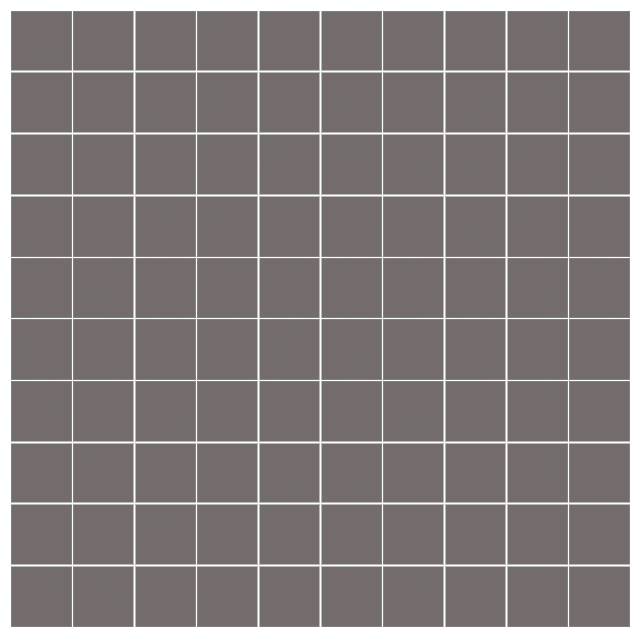
This pattern is drawn by a WebGL 2 fragment shader. Its source:

```glsl
#version 300 es
precision highp float;
// Ten by ten warm grey tiles on a white ground, split by thin white joints.
// Each pixel finds its nearest joint on both axes; some joints are wider.
// Gradient noise gives the tiles a very faint pink and green mottling.
uniform vec2 u_resolution;
out vec4 fragColor;

vec2 hashGradient(vec2 cell) {
  float angle = 6.2832 * fract(sin(dot(cell, vec2(127.1, 311.7))) * 43758.5);
  return vec2(cos(angle), sin(angle));
}

float gradientNoise(vec2 p) {
  vec2 i = floor(p), f = p - i;
  vec2 s = f * f * f * (f * (f * 6.0 - 15.0) + 10.0);
  vec2 e = vec2(1.0, 0.0);
  float low = mix(dot(hashGradient(i), f),
                  dot(hashGradient(i + e.xy), f - e.xy), s.x);
  float high = mix(dot(hashGradient(i + e.yx), f - e.yx),
                   dot(hashGradient(i + e.xx), f - e.xx), s.x);
  return mix(low, high, s.y);
}

void main() {
  vec2 uv = gl_FragCoord.xy / u_resolution;
  vec2 pixel = 1.0 / u_resolution;

  // Nearest joint on each axis, centred on a pixel to stay crisp
  vec2 origin = vec2(0.01582, 0.01667);
  vec2 pitch = vec2(0.09693, 0.09673);
  vec2 grid = (uv - origin) / pitch;
  vec2 joint = floor(grid + 0.5);
  vec2 centre = (floor((origin + joint * pitch) * u_resolution) + 0.5) * pixel;

  // Wide and narrow joints
  vec2 wide = vec2(step(0.42, fract(joint.x * 0.37)),
                   step(1.5, abs(joint.y - 5.0)));
  wide *= step(abs(joint - 5.0), vec2(4.5));
  vec2 width = mix(vec2(0.00195), vec2(0.0032), wide);
  vec2 coverage = clamp((0.5 * width - abs(uv - centre)) / pixel + 0.5, 0.0, 1.0);

  // Tile surface
  float mottle = gradientNoise(uv * 95.0) + 0.6 * gradientNoise(uv * 31.0 + 7.0);
  vec3 tile = vec3(0.452, 0.424, 0.424) + mottle * vec3(0.008, -0.004, 0.001);

  // Joints, then the plain margin
  vec3 color = mix(tile, vec3(0.98, 1.0, 0.995), max(coverage.x, coverage.y));
  bool outside = any(lessThan(grid, vec2(0.0))) || any(greaterThan(grid, vec2(10.0)));
  fragColor = vec4(outside ? vec3(1.0) : color, 1.0);
}
```
